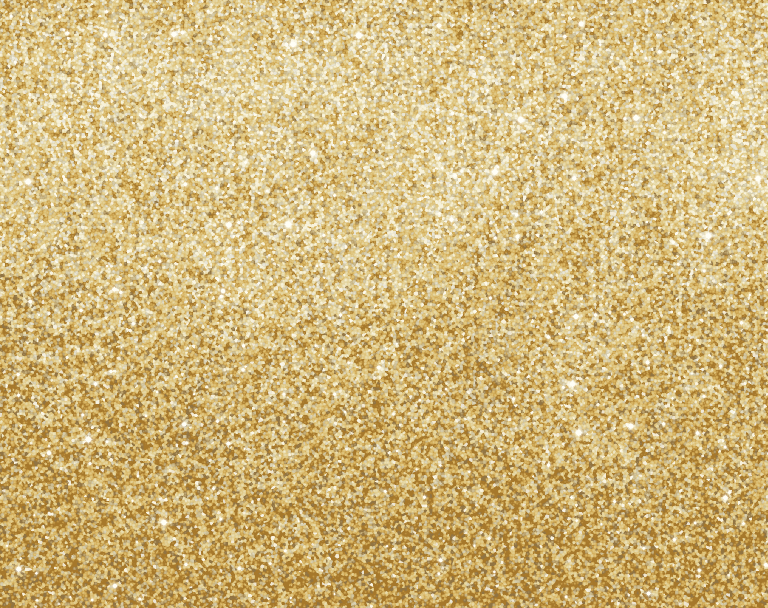
A WebGL 2 fragment shader for this texture:

```glsl
#version 300 es
precision highp float;

uniform vec2 u_resolution;
out vec4 fragColor;

// Lengths are fractions of the canvas height
const float FLAKES = 215.0;        // flakes per canvas height
const float FLAKE_CONTRAST = 1.0;
const float CREASE_DEPTH = 0.45;   // darkening toward flake borders
const float CLUMP_CONTRAST = 0.42;
const float PATCH_CONTRAST = 0.22;
const float GREY_SHARE = 0.24;     // flakes with a muted tint
const float GLINT_SHARE = 0.035;   // flakes that flash white
const float BIG_STARS = 9.0;       // star cells per canvas height
const float SMALL_STARS = 24.0;

const vec3 BRONZE = vec3(0.65, 0.47, 0.17);
const vec3 GOLD = vec3(0.83, 0.68, 0.35);
const vec3 STRAW = vec3(0.875, 0.775, 0.50);
const vec3 CREAM = vec3(0.90, 0.845, 0.65);
const vec3 IVORY = vec3(0.97, 0.95, 0.86);
const vec3 STAR_WHITE = vec3(1.0, 0.995, 0.96);

float hash(vec2 p) {
    return fract(sin(dot(p, vec2(127.1, 311.7))) * 43758.5453);
}

vec2 hash2(vec2 p) {
    return vec2(hash(p), hash(p + 57.3));
}

float valueNoise(vec2 p) {
    vec2 cell = floor(p);
    vec2 f = fract(p);
    f = f * f * (3.0 - 2.0 * f);
    float low = mix(hash(cell), hash(cell + vec2(1, 0)), f.x);
    float high = mix(hash(cell + vec2(0, 1)), hash(cell + vec2(1, 1)), f.x);
    return mix(low, high, f.y);
}

// Nearest flake: xy is its cell, z the distance to its centre
vec3 nearestFlake(vec2 p) {
    vec2 base = floor(p);
    vec3 nearest = vec3(base, 8.0);
    for (int y = -1; y <= 1; y++) {
        for (int x = -1; x <= 1; x++) {
            vec2 cell = base + vec2(x, y);
            float d = distance(p, cell + hash2(cell));
            if (d < nearest.z) nearest = vec3(cell, d);
        }
    }
    return nearest;
}

vec3 goldRamp(float tone) {
    vec3 color = mix(BRONZE, GOLD, smoothstep(0.0, 0.36, tone));
    color = mix(color, STRAW, smoothstep(0.30, 0.58, tone));
    color = mix(color, CREAM, smoothstep(0.56, 0.84, tone));
    return mix(color, IVORY, smoothstep(0.82, 1.15, tone));
}

// Broad light falling from above, with soft patches and fine clumps
float surfaceLight(vec2 p, float aspect) {
    float light = mix(0.30, 0.64, smoothstep(-0.05, 0.85, p.y));
    vec2 fromGlow = (p - vec2(0.5 * aspect, 0.76)) / vec2(0.6, 0.32);
    light += 0.08 * exp(-dot(fromGlow, fromGlow));
    light -= 0.06 * smoothstep(0.88, 1.0, p.y);
    float patches = 0.6 * valueNoise(p * vec2(4.0, 7.0)) + 0.4 * valueNoise(p * vec2(13.0, 22.0) + 31.0);
    float clumps = 0.5 * valueNoise(p * vec2(42.0, 68.0) + 9.0) + 0.5 * valueNoise(p * vec2(95.0, 125.0) + 71.0);
    return light + PATCH_CONTRAST * (patches - 0.5) + CLUMP_CONTRAST * (clumps - 0.5);
}

vec3 flakeColor(vec2 p, float light) {
    vec3 flake = nearestFlake(p * FLAKES);
    float tone = light + FLAKE_CONTRAST * (hash(flake.xy + 13.7) - 0.5);
    tone -= CREASE_DEPTH * (flake.z - 0.38);
    vec3 color = goldRamp(tone);
    float grey = step(hash(flake.xy + 91.1), GREY_SHARE);
    vec3 muted = mix(color, vec3(dot(color, vec3(0.3, 0.6, 0.1))), 0.32) * 0.95;
    color = mix(color, muted, grey);
    float glint = step(hash(flake.xy + 173.9), GLINT_SHARE * (0.4 + light));
    return mix(color, STAR_WHITE, 0.8 * glint);
}

// Scattered bright points with short crossed rays
float stars(vec2 p, float density, float share, float radius) {
    vec2 cell = floor(p * density);
    vec2 centre = (cell + 0.2 + 0.6 * hash2(cell + density)) / density;
    float size = radius * mix(0.5, 1.0, hash(cell + 23.9));
    vec2 q = abs(p - centre) / size;
    vec2 diagonal = abs(vec2(q.x + q.y, q.x - q.y)) * 0.707;
    float core = 1.3 * exp(-dot(q, q) * 1.4);
    float halo = 0.35 * exp(-dot(q, q) * 0.3);
    float rays = exp(-q.x * 5.0 - q.y * 0.65) + exp(-q.y * 5.0 - q.x * 0.65);
    rays += 0.5 * exp(-diagonal.y * 5.0 - diagonal.x * 0.9);
    return step(hash(cell + 5.3 * density), share) * (core + halo + 0.7 * rays);
}

void main() {
    vec2 p = gl_FragCoord.xy / u_resolution.y;
    float light = surfaceLight(p, u_resolution.x / u_resolution.y);

    // Four samples smooth the flake borders
    vec3 color = vec3(0.0);
    for (int i = 0; i < 4; i++) {
        vec2 offset = (vec2(i % 2, i / 2) - 0.5) * 0.5 / u_resolution.y;
        color += 0.25 * flakeColor(p + offset, light);
    }

    float sparkle = stars(p, BIG_STARS, 0.45, 0.0055) + stars(p, SMALL_STARS, 0.24, 0.0028);
    fragColor = vec4(mix(color, STAR_WHITE, clamp(sparkle, 0.0, 1.0)), 1.0);
}
```
